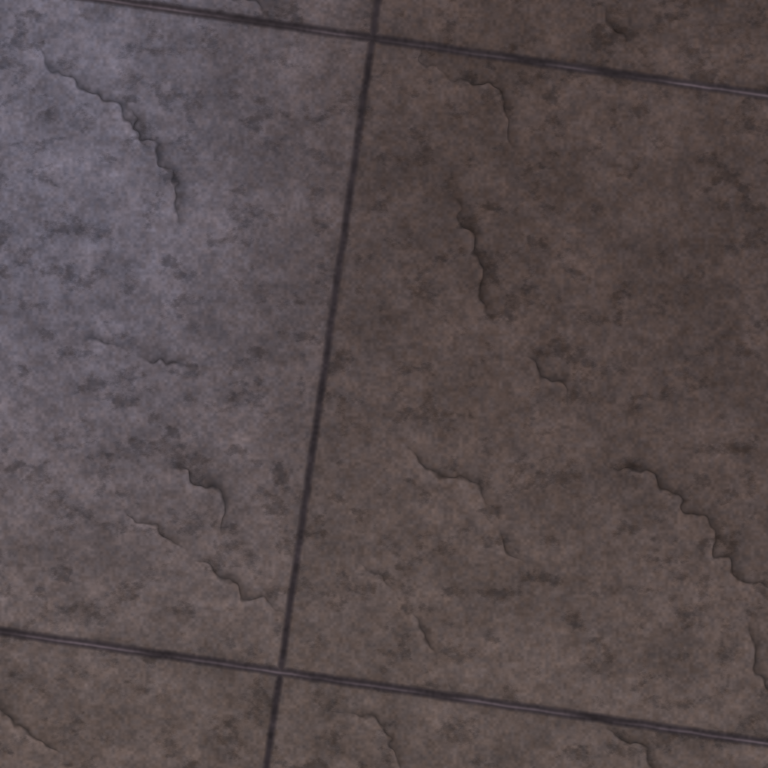
Give the GLSL for this texture, as a Shadertoy shader.

```glsl
// Worn slate-look floor tiles, seen slightly turned, with dark grout joints.
// A rotated square grid gives the joints; each tile gets scattered wavy ledges,
// fine mottling and grain, under a cool light from the upper left.

#define TILE_SIZE 0.834
#define GRID_CORNER vec2(0.365, 0.125)
#define GRID_ANGLE 0.1445
#define JOINT_HALF_WIDTH vec2(0.0045, 0.0060)
#define LEDGES_PER_TILE 10
#define LEDGE_DEPTH 0.36
#define MOTTLE 0.30
#define GRAIN 0.26
#define WARM_DARK vec3(0.308, 0.260, 0.250)
#define WARM_LIGHT vec3(0.364, 0.316, 0.303)
#define COOL_LIGHT vec3(0.405, 0.385, 0.428)
#define GROUT vec3(0.205, 0.180, 0.195)

float hash(vec2 p) {
    vec3 q = fract(vec3(p.xyx) * 0.1031);
    q += dot(q, q.yzx + 33.33);
    return fract((q.x + q.y) * q.z);
}

float noise(vec2 p) {
    vec2 cell = floor(p), f = fract(p);
    f = f * f * (3.0 - 2.0 * f);
    return mix(mix(hash(cell), hash(cell + vec2(1, 0)), f.x),
               mix(hash(cell + vec2(0, 1)), hash(cell + vec2(1, 1)), f.x), f.y);
}

float fbm(vec2 p) {
    float sum = 0.0, weight = 0.5;
    for (int i = 0; i < 5; i++) {
        sum += weight * noise(p);
        p = mat2(1.6, 1.2, -1.2, 1.6) * p + 7.3;
        weight *= 0.58;
    }
    return sum / 1.11;
}

// Signed shading of the chipped ledges in one tile; p runs from 0 to 1
float ledges(vec2 p, vec2 tile) {
    float shade = 0.0;
    for (int i = 0; i < LEDGES_PER_TILE; i++) {
        vec2 seed = tile * 17.0 + float(i) * vec2(3.7, 5.3) + 41.0;
        vec2 jitter = vec2(hash(seed), hash(seed + 11.0));
        vec2 slot = vec2(float(i % 2), float(i / 2));
        vec2 center = (slot + 0.15 + 0.7 * jitter) / vec2(2.0, float(LEDGES_PER_TILE / 2));

        // Run down to the right, wandering off the straight line
        float angle = mix(-0.90, -0.20, hash(seed + 23.0));
        float reach = mix(0.08, 0.22, hash(seed + 31.0));
        vec2 dir = vec2(cos(angle), sin(angle));
        vec2 rel = p - center;
        float along = dot(rel, dir);
        float across = dot(rel, vec2(-dir.y, dir.x));
        across += 0.07 * (noise(vec2(along * 11.0, seed.x)) - 0.5)
                + 0.025 * (noise(vec2(along * 38.0, seed.y)) - 0.5)
                + 0.010 * (noise(p * 90.0) - 0.5);

        // Dark edge, soft shadow above, faint lit lip below
        float fade = 1.0 - smoothstep(0.6 * reach, reach, abs(along));
        fade *= smoothstep(0.1, 0.6, noise(vec2(along * 17.0, seed.x + 9.0)));
        float shadow = smoothstep(-0.005, 0.001, across) * exp(-max(across, 0.0) / 0.008);
        float lip = exp(-pow((across + 0.009) / 0.006, 2.0));
        shade += fade * (0.20 * lip - shadow);
    }
    return max(shade, -1.2);
}

void mainImage(out vec4 fragColor, in vec2 fragCoord) {
    vec2 uv = fragCoord / iResolution.xy;
    float pixel = 1.0 / iResolution.y;

    // Rotated tile grid
    float c = cos(GRID_ANGLE), s = sin(GRID_ANGLE);
    vec2 rel = uv - GRID_CORNER;
    vec2 grid = vec2(c * rel.x - s * rel.y, s * rel.x + c * rel.y) / TILE_SIZE;
    vec2 tile = floor(grid), local = fract(grid);

    // Broad light: warm and dim at upper right, cool at upper left
    vec3 color = mix(WARM_LIGHT, WARM_DARK, smoothstep(0.0, 0.8, uv.y + 0.3 * (uv.x - 0.5)));
    float cool = (1.0 - smoothstep(0.08, 0.64, uv.x)) * smoothstep(0.0, 0.75, uv.y);
    cool *= tile.x < 0.0 ? 1.0 : 0.55;
    color = mix(color, COOL_LIGHT, cool);

    // Clouds, fine dark pits and grain
    vec2 tileShift = tile * 13.0;
    color *= 1.0 + MOTTLE * (fbm(uv * 14.0 + tileShift) - 0.5);
    color *= 1.0 + MOTTLE * (fbm(uv * vec2(44.0, 56.0) + tileShift) - 0.5);
    float pits = smoothstep(0.56, 0.80, fbm(uv * vec2(36.0, 48.0) + tileShift + 30.0));
    color *= 1.0 - 0.20 * pits;
    float grain = 0.6 * noise(uv * 250.0) + 0.4 * noise(uv * 140.0 + 50.0) - 0.5;
    color *= 1.0 + GRAIN * grain;
    color += 0.014 * (noise(uv * 150.0 + 90.0) - 0.5) * vec3(1.0, 0.0, -1.0);

    color *= 1.0 + LEDGE_DEPTH * ledges(local, tile);

    // Joints: x holds the upright ones, y the level ones
    vec2 offset = (fract(grid + 0.5) - 0.5) * TILE_SIZE;
    offset += 0.0014 * (vec2(noise(uv.yx * 50.0), noise(uv * 50.0 + 20.0)) - 0.5);
    vec2 gap = abs(offset) - JOINT_HALF_WIDTH;
    vec2 joint = 1.0 - smoothstep(vec2(-0.0025 - pixel), vec2(0.0015 + pixel), gap);
    vec2 bevel = exp(-max(gap, 0.0) / 0.004);
    color *= 1.0 - 0.10 * max(bevel.x, bevel.y);

    // Worn grout: a paler broken streak between dark edges on the level joints
    float wear = noise(grid * vec2(16.0, 60.0) + 70.0);
    float streak = exp(-pow((offset.y + 0.001) / 0.0020, 2.0)) * joint.y * wear;
    vec3 grout = GROUT * (0.80 + 0.25 * wear + 0.75 * streak + GRAIN * grain);
    color = mix(color, grout, 0.92 * max(joint.x, joint.y));

    fragColor = vec4(color, 1.0);
}
```
